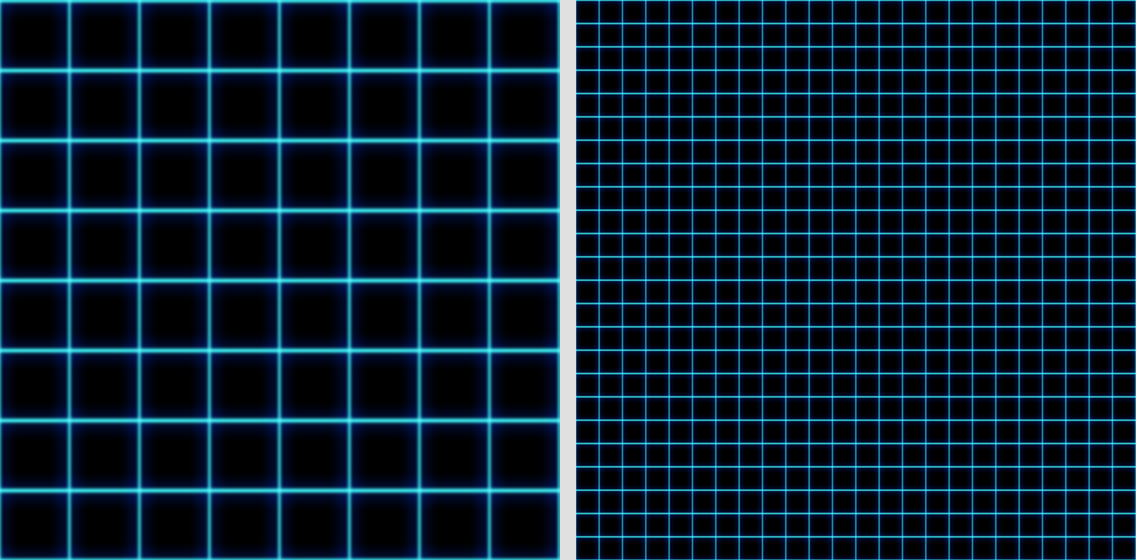
Left: one tile. Right: repeated 3 by 3.
Write a Shadertoy shader that draws this pattern.

```glsl
// Glowing cyan grid lines with a soft blue halo on black, 8 by 8 cells.
#define CELLS 8.0                        // repeats across and down
#define LINE_SHIFT 0.008                 // line offset left and down, in cells
#define HALO_SHIFT 0.02                  // halo offset left and down, in cells
#define LINE_SIGMA vec2(0.0235, 0.0265)  // softness of vertical, horizontal lines
#define LINE_POWER vec2(0.73, 1.0)       // strength of vertical, horizontal lines
#define HALO_REACH 0.30                  // distance at which the halo ends, in cells
#define LINE_COLOR vec3(0.21, 0.83, 0.83)
#define HALO_COLOR vec3(0.0, 0.038, 0.17)

// Distance to the nearest vertical (x) and horizontal (y) grid line.
vec2 gridDistance(vec2 p) {
    return abs(fract(p + 0.5) - 0.5);
}

// Blends two lights without overexposure.
vec3 screenBlend(vec3 a, vec3 b) {
    return 1.0 - (1.0 - a) * (1.0 - b);
}

void mainImage(out vec4 fragColor, in vec2 fragCoord) {
    vec2 cell = fragCoord / iResolution.xy * CELLS;

    // Wide halo, summed so that it is strongest at the crossings
    vec2 haloDist = gridDistance(cell + HALO_SHIFT);
    vec2 halo = 1.0 - smoothstep(0.0, HALO_REACH, haloDist);
    vec3 color = HALO_COLOR * (halo.x + halo.y);

    // Bright lines with a Gaussian profile
    vec2 offset = gridDistance(cell + LINE_SHIFT) / LINE_SIGMA;
    vec2 line = LINE_POWER * exp(-0.5 * offset * offset);
    color = screenBlend(color, LINE_COLOR * line.x);
    color = screenBlend(color, LINE_COLOR * line.y);

    fragColor = vec4(color, 1.0);
}
```
